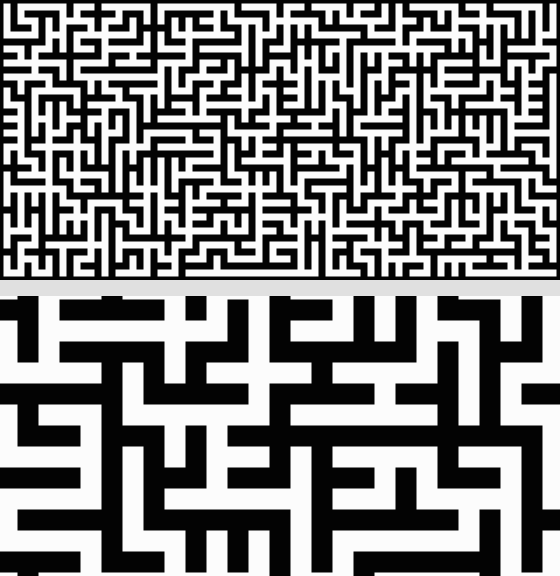
Top: the whole. Bottom: its middle third, enlarged.
Write a Shadertoy shader that draws this pattern.

```glsl
// Draws a rectangular maze of black walls and white corridors of equal width.

const ivec2 CELLS = ivec2(40, 20);      // maze cells across the canvas
const int WINDOW = 12;                  // side of the local search area, in cells
const int MAX_SWEEPS = 12;              // limit of flood passes
const uint SEED = 17u;
const vec3 WALL_COLOR = vec3(0.01);
const vec3 PATH_COLOR = vec3(0.99);

// Random weight of the gap at a point of the half-cell lattice
uint gapWeight(ivec2 id) {
    uint h = uint(id.x) * 0x9E3779B1u ^ (uint(id.y) + SEED) * 0x85EBCA77u;
    h = (h ^ (h >> 15)) * 0x2C1B3C6Du;
    h = (h ^ (h >> 13)) * 0x9E3779B1u;
    return h ^ (h >> 16);
}

// Spread the reached bits of one row through its open gaps
uint spreadRow(uint reached, uint eastOpen) {
    for (int i = 0; i < 3; i++)
        reached |= ((reached & eastOpen) << 1) | ((reached >> 1) & eastOpen);
    return reached;
}

// Minimum spanning tree rule: a gap is walled up when lighter gaps
// already join the two cells beside it.
bool isWalledGap(ivec2 id) {
    ivec2 cellA = (id - 1) / 2;
    ivec2 cellB = id / 2;
    ivec2 base = clamp(cellA - WINDOW / 2 + 1, ivec2(0), CELLS - WINDOW);
    uint limit = gapWeight(id);

    // Lighter gaps, as one bit mask per row
    uint eastOpen[WINDOW];
    uint northOpen[WINDOW];
    uint reached[WINDOW];
    for (int row = 0; row < WINDOW; row++) {
        uint east = 0u, north = 0u;
        for (int col = 0; col < WINDOW; col++) {
            ivec2 center = 2 * (base + ivec2(col, row)) + 1;
            uint bit = 1u << uint(col);
            if (gapWeight(center + ivec2(1, 0)) < limit) east |= bit;
            if (gapWeight(center + ivec2(0, 1)) < limit) north |= bit;
        }
        eastOpen[row] = east;
        northOpen[row] = north;
        reached[row] = 0u;
    }

    // Flood from cell A, sweeping up and down until nothing changes
    ivec2 start = cellA - base;
    ivec2 goal = cellB - base;
    uint goalBit = 1u << uint(goal.x);
    reached[start.y] = 1u << uint(start.x);
    for (int sweep = 0; sweep < MAX_SWEEPS; sweep++) {
        uint changed = 0u;
        for (int row = 0; row < WINDOW; row++) {
            uint mask = reached[row];
            if (row > 0) mask |= reached[row - 1] & northOpen[row - 1];
            mask = spreadRow(mask, eastOpen[row]);
            changed |= mask ^ reached[row];
            reached[row] = mask;
        }
        for (int row = WINDOW - 2; row >= 0; row--) {
            uint mask = reached[row] | (reached[row + 1] & northOpen[row]);
            mask = spreadRow(mask, eastOpen[row]);
            changed |= mask ^ reached[row];
            reached[row] = mask;
        }
        if ((reached[goal.y] & goalBit) != 0u) return true;
        if (changed == 0u) break;
    }
    return false;
}

// Half-cell lattice: odd-odd is a cell, even-even a post, the rest are gaps
float wallAt(ivec2 id) {
    bool border = any(lessThanEqual(id, ivec2(0)))
               || any(greaterThanEqual(id, 2 * CELLS));
    ivec2 odd = id & 1;
    if (border || odd.x + odd.y == 0) return 1.0;
    if (odd.x + odd.y == 2) return 0.0;
    return isWalledGap(id) ? 1.0 : 0.0;
}

void mainImage(out vec4 fragColor, in vec2 fragCoord) {
    // Footprint of this sample on the half-cell lattice
    vec2 scale = 2.0 * vec2(CELLS) / iResolution.xy;
    vec2 low = (fragCoord - 0.5) * scale + 0.5;
    vec2 high = low + scale;
    vec2 highShare = clamp(fract(high) / scale, 0.0, 1.0);

    // Smooth edges: exact area coverage of up to four lattice squares
    float wall = 0.0;
    for (int k = 0; k < 4; k++) {
        vec2 corner = vec2(k & 1, k >> 1);
        vec2 share = mix(1.0 - highShare, highShare, corner);
        float area = share.x * share.y;
        if (area > 0.001)
            wall += area * wallAt(ivec2(floor(mix(low, high, corner))));
    }
    fragColor = vec4(mix(PATH_COLOR, WALL_COLOR, wall), 1.0);
}
```
